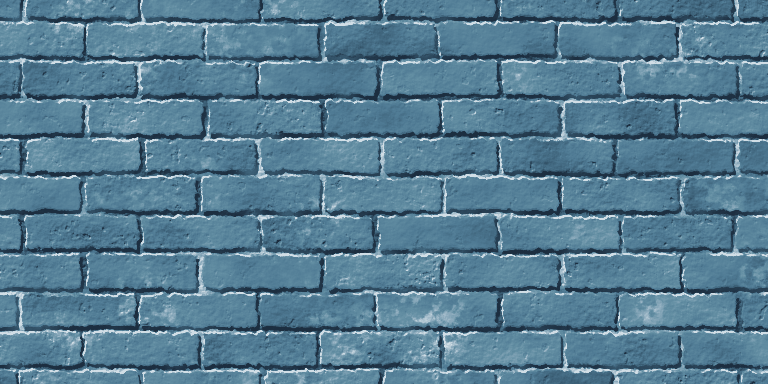
Reproduce this texture procedurally as a Shadertoy shader.

```glsl
// Painted blue brick wall in running bond, lit from the upper left.
// A ragged brick mask is sampled again toward the light to give cast
// shadows and bright lips; embossed noise adds the gritty paint.

// Layout, in units of the canvas height
const float ROW_HEIGHT = 0.1005;
const float BRICK_WIDTH = 0.3112;
const float FIRST_LINE = 0.052;      // top joint, measured from the top
const float OFFSET_EVEN = 0.2135;
const float OFFSET_ODD = 0.052;
const float BED_HALF = 0.0066;       // half width of horizontal joints
const vec2 HEAD_HALF = vec2(0.0035, 0.0085); // range for vertical joints
const float JOINT_JITTER = 0.009;
const float CORNER = 0.006;

// Wear and light
const float SAG = 0.007;
const float RAGGED = 0.0085;
const float RAGGED_FREQ = 66.0;
const float EDGE_SOFT = 0.0014;
const vec2 TO_LIGHT = vec2(-0.0065, 0.0100);
const float LIP_REACH = 0.52;
const float FACE_TONE = 2.22;
const float BRICK_SPREAD = 0.75;
const float MOTTLE = 2.3;
const float GRAIN = 2.7;
const float PIT_DEPTH = 1.7;

// Paint tones from deep shadow to bright lip
const vec3 PAINT[6] = vec3[6](
    vec3(0.11, 0.18, 0.25), vec3(0.23, 0.37, 0.46), vec3(0.31, 0.48, 0.58),
    vec3(0.39, 0.56, 0.64), vec3(0.55, 0.67, 0.74), vec3(0.82, 0.87, 0.90));

float hash(vec2 p) {
    vec3 q = fract(vec3(p.xyx) * 0.1031);
    q += dot(q, q.yzx + 33.33);
    return fract((q.x + q.y) * q.z);
}

float noise(vec2 p) {
    vec2 i = floor(p), f = fract(p);
    f = f * f * (3.0 - 2.0 * f);
    float low = mix(hash(i), hash(i + vec2(1, 0)), f.x);
    float high = mix(hash(i + vec2(0, 1)), hash(i + vec2(1, 1)), f.x);
    return mix(low, high, f.y);
}

// Layered noise, turned between octaves to hide the grid
float fbm(vec2 p) {
    float sum = 0.0, weight = 0.5;
    for (int i = 0; i < 4; i++) {
        sum += weight * noise(p);
        p = mat2(1.6, 1.2, -1.2, 1.6) * p + 17.7;
        weight *= 0.5;
    }
    return sum;
}

// Brick coverage at p; also returns the column and row of the brick
float brickMask(vec2 p, out vec2 brick) {
    // Slow sag of the courses plus ragged paint edges
    p.y += SAG * (noise(p * vec2(5.0, 9.0)) - 0.5);
    vec2 q = p * RAGGED_FREQ;
    p += RAGGED * 2.0 * (vec2(fbm(q), fbm(q + 71.3)) - 0.47);

    float v = (1.0 - p.y - FIRST_LINE) / ROW_HEIGHT;
    float row = floor(v);
    float offset = mod(row, 2.0) < 0.5 ? OFFSET_EVEN : OFFSET_ODD;
    float u = (p.x - offset) / BRICK_WIDTH;

    // Nearest vertical joint, with its own shift and width
    float joint = round(u);
    vec2 key = vec2(joint, row) + 40.0;
    float side = (u - joint) * BRICK_WIDTH;
    side -= JOINT_JITTER * (2.0 * hash(key) - 1.0);
    brick = vec2(joint + step(0.0, side), row) + 40.0;

    float dx = abs(side) - mix(HEAD_HALF.x, HEAD_HALF.y, hash(key + 9.0));
    float dy = abs(v - round(v)) * ROW_HEIGHT - BED_HALF;
    float blend = max(CORNER - abs(dx - dy), 0.0);
    float inside = min(dx, dy) - blend * blend / (4.0 * CORNER);
    float soft = max(EDGE_SOFT, 0.6 / iResolution.y);
    return smoothstep(-soft, soft, inside);
}

// Rough paint surface: fine grit with scattered pits
float surface(vec2 p) {
    float pits = smoothstep(0.62, 0.78, fbm(p * 52.0 + 5.0));
    return fbm(p * vec2(84.0, 96.0)) * GRAIN - pits * PIT_DEPTH;
}

void mainImage(out vec4 fragColor, in vec2 fragCoord) {
    vec2 p = fragCoord / iResolution.y;
    vec2 brick, unused;
    float reach = mix(0.75, 1.35, noise(p * 13.0 + 90.0));
    float cover = brickMask(p, brick);
    float coverShadow = brickMask(p + TO_LIGHT * reach, unused);
    float coverLip = brickMask(p + TO_LIGHT * LIP_REACH, unused);
    float coverBelow = brickMask(p - TO_LIGHT * 0.4, unused);

    // Brick face: tone per brick, mottling, embossed grit
    float roughness = mix(0.5, 1.2, hash(brick + 3.0));
    roughness *= mix(0.6, 1.4, noise(p * 11.0));
    float emboss = surface(p) - surface(p + TO_LIGHT * 0.36);
    float face = FACE_TONE + BRICK_SPREAD * (hash(brick) - 0.5);
    face += MOTTLE * (fbm(p * vec2(9.0, 13.0)) - 0.47);
    face += emboss * roughness;

    // Pale worn paint in a few patches
    float patches = smoothstep(0.52, 0.74, fbm(p * 6.0 + 31.0));
    face += patches * smoothstep(0.4, 0.65, fbm(p * 60.0 + 8.0)) * 1.5;

    // Joint: patchy mortar under the shadow of the brick above
    float mortar = 0.9 + 3.6 * smoothstep(0.3, 0.75, noise(p * 10.0 + 50.0));
    mortar += emboss;
    float shade = coverShadow * mix(0.75, 1.0, noise(p * 20.0));
    mortar = mix(mortar, -0.1, shade);

    // Broken bright lips face the light, dim edges face away
    float lip = cover * (1.0 - coverLip);
    float dim = cover * (1.0 - coverBelow);
    float chalk = 0.6 * fbm(p * 70.0 + 13.0) + 0.4 * noise(p * 16.0 + 4.0);
    float tone = mix(mortar, face, cover);
    tone += lip * mix(0.4, 4.0, smoothstep(0.3, 0.62, chalk));
    tone -= dim * 0.7;

    vec3 color = PAINT[0];
    for (int i = 1; i < 6; i++)
        color = mix(color, PAINT[i], clamp(tone - float(i - 1), 0.0, 1.0));
    fragColor = vec4(color, 1.0);
}
```
